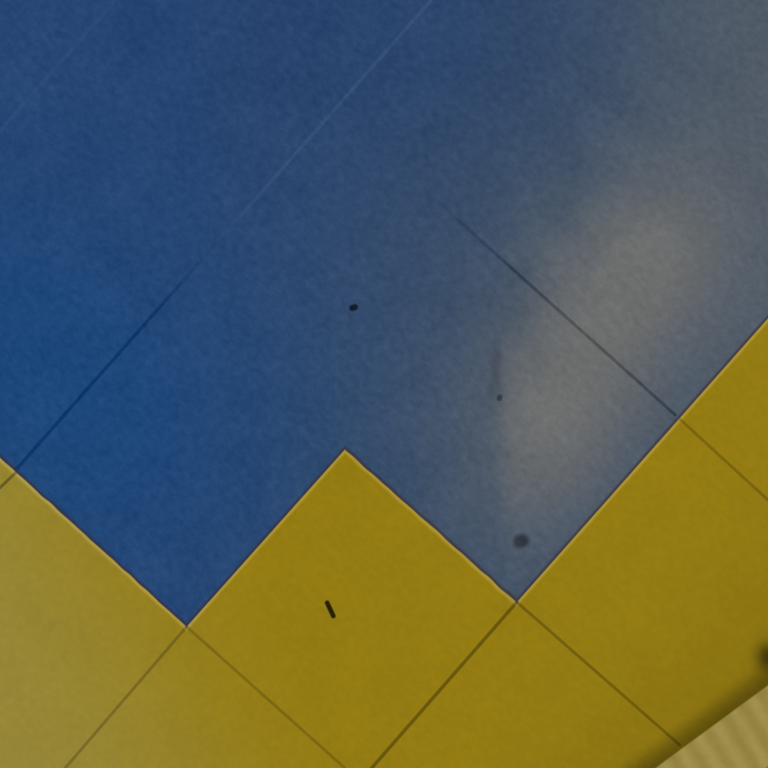
Reproduce this texture procedurally as a three.js fragment shader.

```glsl
varying vec2 vUv;

vec2 hashGradient(vec2 cell) {
  vec2 h = vec2(dot(cell, vec2(127.1, 311.7)), dot(cell, vec2(269.5, 183.3)));
  return fract(sin(h) * 43758.5) * 2.0 - 1.0;
}

float gradientNoise(vec2 p) {
  vec2 i = floor(p), f = fract(p);
  vec2 u = f * f * f * (f * (f * 6.0 - 15.0) + 10.0);
  float a = dot(hashGradient(i), f);
  float b = dot(hashGradient(i + vec2(1, 0)), f - vec2(1, 0));
  float c = dot(hashGradient(i + vec2(0, 1)), f - vec2(0, 1));
  float d = dot(hashGradient(i + vec2(1, 1)), f - vec2(1, 1));
  return mix(mix(a, b, u.x), mix(c, d, u.x), u.y);
}

float fbm(vec2 p) {
  float sum = 0.0, amp = 0.5;
  for (int i = 0; i < 4; i++) {
    sum += amp * gradientNoise(p);
    p = mat2(1.6, 1.2, -1.2, 1.6) * p + 7.3;
    amp *= 0.6;
  }
  return sum;
}

float segment(vec2 p, vec2 a, vec2 b) {
  vec2 ab = b - a;
  return length(p - a - ab * clamp(dot(p - a, ab) / dot(ab, ab), 0.0, 1.0));
}

float seam(vec2 p, vec2 a, vec2 b, float width) {
  return 1.0 - smoothstep(width * 0.3, width, segment(p, a, b));
}

float blob(vec2 p, vec2 center, vec2 radius, float angle) {
  float c = cos(angle), s = sin(angle);
  vec2 q = mat2(c, -s, s, c) * (p - center) / radius;
  return exp(-dot(q, q));
}

// Signed height above the stepped tile border, scaled to distance
float borderDistance(vec2 p) {
  float peak = min(0.184 + 1.12 * (p.x - 0.243), 0.415 - 0.89 * (p.x - 0.449));
  float left = 0.404 - 0.905 * p.x;
  float right = 0.216 + 1.13 * (p.x - 0.673);
  return (p.y - max(max(left, peak), right)) * 0.69;
}

vec3 blueFloor(vec2 p, float mottle) {
  vec3 color = mix(vec3(0.155, 0.275, 0.455), vec3(0.24, 0.31, 0.40), smoothstep(0.15, 0.75, p.x));
  color = mix(color, vec3(0.10, 0.285, 0.49), 0.75 * blob(p, vec2(0.06, 0.5), vec2(0.3, 0.22), -0.7));
  color = mix(color, vec3(0.135, 0.25, 0.43), 0.6 * blob(p, vec2(0.5, 0.98), vec2(0.28, 0.2), 0.0));
  color = mix(color, vec3(0.34, 0.375, 0.41), 0.75 * smoothstep(0.72, 1.05, p.x + 0.12 * (p.y - 0.7)));

  // Soft window reflection with a crisper left edge
  vec2 q = p + 0.025 * vec2(mottle, -mottle);
  float halo = blob(q, vec2(0.77, 0.55), vec2(0.15, 0.31), -0.55);
  float core = blob(q, vec2(0.84, 0.655), vec2(0.10, 0.13), -0.6)
             + blob(q, vec2(0.72, 0.46), vec2(0.10, 0.15), -0.35);
  core *= mix(0.35, 1.0, smoothstep(0.635, 0.675, q.x));
  color = mix(color, vec3(0.36, 0.38, 0.405), 0.7 * halo);
  color = mix(color, vec3(0.46, 0.455, 0.44), 0.75 * min(core, 1.0));

  // Tile joints
  float rising = seam(p, vec2(0.0, 0.365), vec2(0.56, 0.998), 0.0035);
  color += rising * mix(-0.065, 0.035, smoothstep(0.55, 0.78, p.y));
  float falling = seam(p, vec2(0.56, 0.746), vec2(0.879, 0.46), 0.0032);
  color -= 0.10 * falling * smoothstep(0.54, 0.72, p.x);
  color += 0.018 * seam(p, vec2(0.0, 0.83), vec2(0.15, 1.0), 0.004);

  // Specks and scuffs
  color *= 1.0 - 0.65 * seam(p, vec2(0.459, 0.599), vec2(0.462, 0.6), 0.006);
  color *= 1.0 - 0.4 * seam(p, vec2(0.677, 0.295), vec2(0.68, 0.296), 0.013);
  color *= 1.0 - 0.35 * seam(p, vec2(0.65, 0.481), vec2(0.651, 0.483), 0.005);
  color *= 1.0 - 0.12 * blob(p, vec2(0.646, 0.515), vec2(0.008, 0.04), 0.0);
  return color;
}

vec3 yellowFloor(vec2 p) {
  vec3 color = mix(vec3(0.59, 0.53, 0.22), vec3(0.58, 0.485, 0.075), smoothstep(0.02, 0.48, p.x + 0.45 * p.y));
  color *= 1.0 - 0.13 * smoothstep(0.55, 1.1, p.x - p.y);

  // Joints continuing away from the border corners
  float joints = seam(p, vec2(0.243, 0.184), vec2(0.449, 0.0), 0.003) * 0.55;
  joints += seam(p, vec2(0.243, 0.184), vec2(0.085, 0.0), 0.003) * 0.65;
  joints += seam(p, vec2(0.673, 0.216), vec2(0.484, 0.0), 0.0034);
  joints += seam(p, vec2(0.673, 0.216), vec2(0.885, 0.03), 0.003) * 0.75;
  joints += seam(p, vec2(0.879, 0.46), vec2(1.0, 0.349), 0.003) * 0.6;
  joints += seam(p, vec2(0.0, 0.365), vec2(0.022, 0.386), 0.003);
  color *= 1.0 - 0.3 * joints;
  color *= 1.0 - 0.75 * seam(p, vec2(0.426, 0.215), vec2(0.434, 0.198), 0.0045);
  color *= 1.0 - 0.5 * blob(p, vec2(1.0, 0.145), vec2(0.015, 0.018), 0.0);

  // Pale strip across the lower right corner
  float strip = (0.735 * (p.x - 0.853) - p.y) * 0.806;
  color *= 1.0 - 0.3 * smoothstep(-0.035, 0.0, strip);
  float ribs = 0.025 * sin((p.x + 0.6 * p.y) * 190.0);
  color = mix(color, vec3(0.60, 0.54, 0.28) + ribs, smoothstep(-0.0015, 0.002, strip));
  return mix(color, vec3(0.38, 0.37, 0.32), smoothstep(0.083, 0.088, strip));
}

void main() {
  float mottle = fbm(vUv * 14.0);
  float grain = fbm(mat2(0.75, -0.66, 0.66, 0.75) * vUv * vec2(105.0, 80.0));
  float d = borderDistance(vUv + 0.0012 * gradientNoise(vUv * 45.0));
  vec3 blue = blueFloor(vUv, mottle) + 0.035 * mottle + 0.065 * grain;
  vec3 yellow = yellowFloor(vUv) * (1.0 + 0.05 * mottle + 0.07 * grain);

  // Dark reddish rim above and bright lip below the cut edge
  blue = mix(blue, vec3(0.23, 0.17, 0.21), 0.65 * (1.0 - smoothstep(0.001, 0.0055, d)));
  yellow += vec3(0.10, 0.10, 0.13) * smoothstep(-0.006, -0.001, d);
  gl_FragColor = vec4(mix(yellow, blue, smoothstep(-0.0014, 0.0014, d)), 1.0);
}
```
